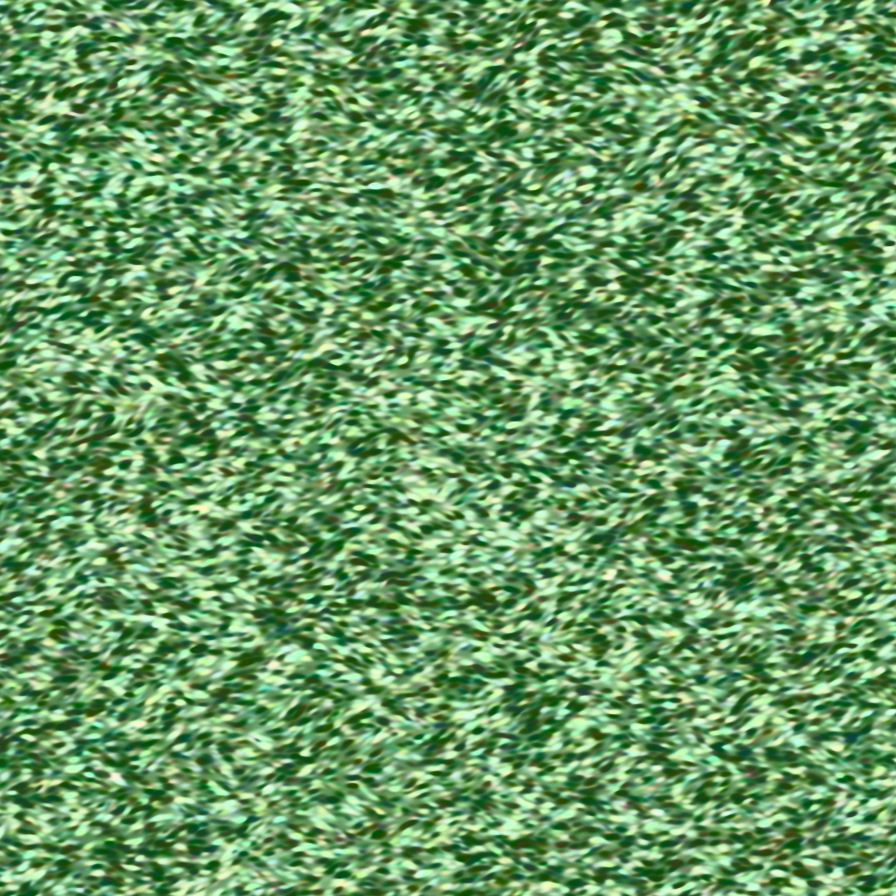
Reproduce this texture procedurally as a WebGL 1 fragment shader.

```glsl
precision highp float;

uniform vec2 u_resolution;

vec3 hash3(vec3 p) {
  p = fract(p * vec3(0.1031, 0.1030, 0.0973));
  p += dot(p, p.yxz + 33.33);
  return fract((p.xxy + p.yxx) * p.zyx);
}

float valueNoise(vec2 p) {
  vec2 cell = floor(p);
  vec2 f = fract(p);
  f = f * f * (3.0 - 2.0 * f);
  float a = hash3(vec3(cell, 91.0)).x;
  float b = hash3(vec3(cell + vec2(1.0, 0.0), 91.0)).x;
  float c = hash3(vec3(cell + vec2(0.0, 1.0), 91.0)).x;
  float d = hash3(vec3(cell + vec2(1.0, 1.0), 91.0)).x;
  return mix(mix(a, b, f.x), mix(c, d, f.x), f.y);
}

// Sum of soft, flat, slightly tilted grains: x is tone, y warmth, z saturation
vec3 grains(vec2 uv) {
  vec2 density = vec2(60.0, 120.0);
  vec2 home = floor(uv * density);
  float lean = 0.12 + 0.9 * (valueNoise(uv * vec2(24.0, 40.0)) - 0.5);
  vec3 sum = vec3(0.0);
  for (int j = -1; j <= 1; j++) {
    for (int i = -1; i <= 1; i++) {
      vec2 cell = home + vec2(float(i), float(j));
      for (int k = 0; k < 4; k++) {
        vec3 place = hash3(vec3(cell + 7.0, float(k) * 5.0 + 3.0));
        vec3 weight = hash3(vec3(cell + 211.0, float(k) * 9.0 + 47.0)) * 2.0 - 1.0;
        vec2 d = uv - (cell + place.xy) / density;
        float angle = lean + 0.7 * (place.z - 0.5);
        float c = cos(angle);
        float s = sin(angle);
        d = vec2(c * d.x + s * d.y, c * d.y - s * d.x) / vec2(0.0062, 0.0027);
        sum += weight * exp(-dot(d, d));
      }
    }
  }
  return sum;
}

void main() {
  vec2 uv = gl_FragCoord.xy / u_resolution.y;
  vec3 grain = grains(uv);

  // Faint upright seams and broad patches shift the tone
  float seams = valueNoise(uv * vec2(36.0, 9.0) + 17.0) - 0.5;
  float patches = valueNoise(uv * 7.0 + 5.0) - 0.5;
  float level = grain.x + 0.22 * seams + 0.12 * patches;

  // Spread the tones evenly, with a thinner share of highlights
  float rank = 1.0 / (1.0 + exp(-3.4 * level));
  float tone = -0.09 + 0.94 * rank + 0.25 * rank * rank * rank;

  vec3 darkGreen = vec3(0.13, 0.33, 0.12);
  vec3 paleGreen = vec3(0.76, 0.95, 0.73);
  vec3 color = mix(darkGreen, paleGreen, tone);

  // Teal to straw tints, then vivid to greyish greens
  color += grain.y * vec3(0.07, -0.01, -0.06);
  color += grain.z * vec3(-0.06, 0.02, -0.06);
  gl_FragColor = vec4(clamp(color, 0.0, 1.0), 1.0);
}
```
